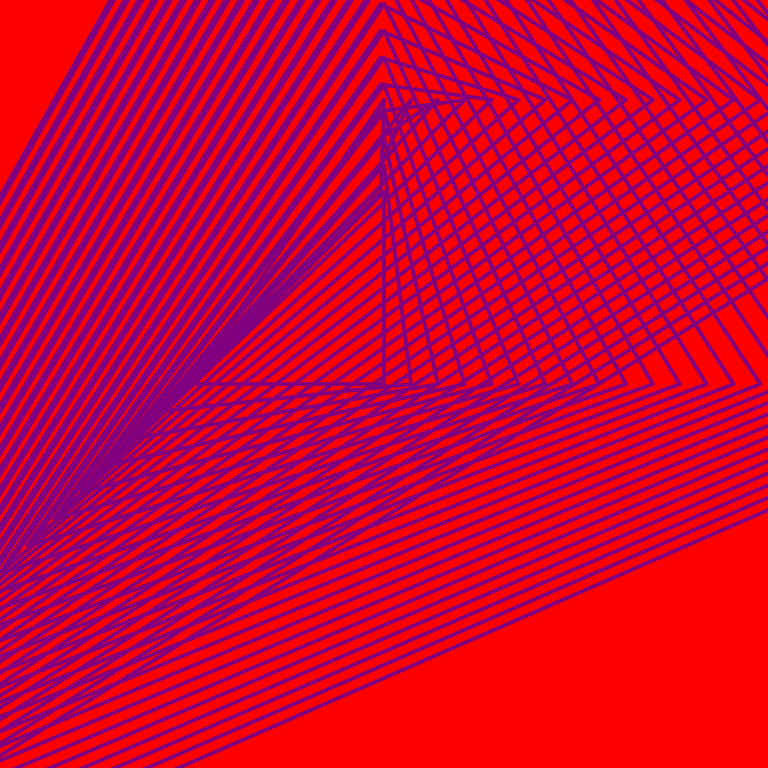
This background is drawn by a Shadertoy shader. Its source:

```glsl
// Two families of growing outlined triangles, woven in purple strokes on red.

#define COUNT 26            // triangles in each family
#define GROWTH 0.035        // distance each corner moves per triangle
#define HALF_STROKE 0.0025  // half the line width
#define UPPER_ROW 0.87      // height of the upper family's right corners
#define FAMILY_SHIFT 0.0045 // leftward offset of the upper family
#define GROUND vec3(1.0, 0.0, 0.0)
#define STROKE vec3(0.5, 0.0, 0.5)

float segmentDistance(vec2 p, vec2 a, vec2 b) {
    vec2 ap = p - a, ab = b - a;
    return length(ap - ab * clamp(dot(ap, ab) / dot(ab, ab), 0.0, 1.0));
}

float triangleOutline(vec2 p, vec2 a, vec2 b, vec2 c) {
    return min(segmentDistance(p, a, b),
           min(segmentDistance(p, b, c), segmentDistance(p, c, a)));
}

void mainImage(out vec4 fragColor, in vec2 fragCoord) {
    vec2 p = (fragCoord - 0.5 * iResolution.xy) / iResolution.y + 0.5;
    float pixel = 1.0 / iResolution.y;
    vec2 shift = vec2(FAMILY_SHIFT, 0.0);
    float d = 1.0;

    // Corners slide outward: right, up and diagonally down to the left
    for (int i = 0; i < COUNT; i++) {
        float s = float(i) * GROWTH;
        vec2 right = vec2(0.5 + s, 0.5);
        vec2 upperRight = vec2(0.5 + s, UPPER_ROW);
        vec2 top = vec2(0.5, 0.75 + s);
        vec2 lowerLeft = vec2(0.25 - s, 0.5 - s);

        d = min(d, triangleOutline(p, right, top, lowerLeft));
        d = min(d, triangleOutline(p, upperRight, top - shift, lowerLeft - shift));
    }

    // Antialiased stroke coverage
    float ink = clamp(0.5 + (HALF_STROKE - d) / pixel, 0.0, 1.0);
    fragColor = vec4(mix(GROUND, STROKE, ink), 1.0);
}
```
